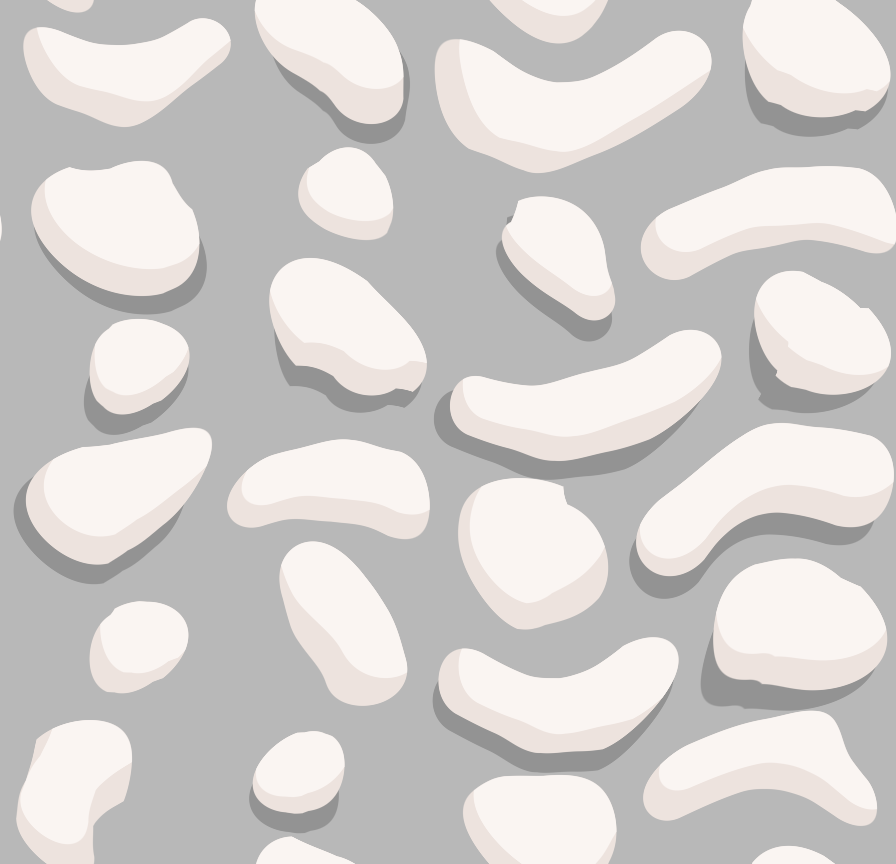
Reproduce this pattern procedurally as a Shadertoy shader.

```glsl
// Seamless scatter of smooth pale pebbles with flat shading and crisp shadows on grey.

const float TAU = 6.2831853;
const vec2 GRID = vec2(4.0, 6.0);      // even counts, so the layout wraps
const vec2 GAP = vec2(0.036, 0.024);   // free space between pebbles

const vec3 GROUND = vec3(0.72);
const vec3 SHADOW = vec3(0.575);
const vec3 SHADE = vec3(0.93, 0.89, 0.87);
const vec3 LIGHT = vec3(0.98, 0.96, 0.95);

// Four random values per cell, repeating with the grid
vec4 cellHash(vec2 cell, float seed) {
    float key = dot(mod(cell, GRID), vec2(127.1, 311.7)) + seed * 74.7;
    return fract(sin(key + vec4(0.0, 1.3, 2.9, 4.1)) * 43758.5);
}

// Left and bottom edge of a cell; alternating shifts give uneven boxes that never overlap
vec2 cellEdges(vec2 cell) {
    float side = 1.0 - 2.0 * mod(cell.x + cell.y, 2.0);
    vec2 random = cellHash(cell, 1.0).xy;
    return cell + side * random * random * vec2(0.24, -0.2);
}

// Distance to a segment whose radius changes from one end to the other
float taperedCapsule(vec2 p, vec2 a, vec2 b, float radiusA, float radiusB) {
    vec2 axis = b - a;
    float t = clamp(dot(p - a, axis) / (dot(axis, axis) + 1e-6), 0.0, 1.0);
    return length(p - a - t * axis) - mix(radiusA, radiusB, t);
}

float smoothUnion(float a, float b, float width) {
    float h = max(width - abs(a - b), 0.0) / width;
    return min(a, b) - 0.25 * width * h * h;
}

// Two joined capsules inside a box: ovals, beans, pears and rounded triangles
float pebble(vec2 p, vec2 halfSize, vec3 plump, vec3 lean) {
    if (halfSize.y > halfSize.x) {
        p = p.yx;
        halfSize = halfSize.yx;
    }
    float blend = 0.5 * halfSize.y;
    vec3 radius = halfSize.y * plump;
    vec3 height = (halfSize.y - radius) * lean;
    vec2 start = vec2(radius.x - halfSize.x, height.x);
    vec2 middle = vec2(0.2 * (lean.x - lean.z) * (halfSize.x - radius.y), height.y);
    vec2 finish = vec2(halfSize.x - radius.z, height.z);
    radius.y -= 0.25 * blend;
    float first = taperedCapsule(p, start, middle, radius.x, radius.y);
    float second = taperedCapsule(p, middle, finish, radius.y, radius.z);
    return smoothUnion(first, second, blend);
}

float coverage(float dist, float blur) {
    return 1.0 - smoothstep(-blur, blur, dist);
}

// Periodic waves stagger neighbouring rows and columns
vec2 warp(vec2 uv) {
    vec2 slow = sin(TAU * (uv.yx + vec2(0.15, 0.6)));
    vec2 stagger = sin(TAU * vec2(3.0, 2.0) * uv.yx);
    return uv + 0.02 * slow + vec2(0.022, 0.034) * stagger;
}

void mainImage(out vec4 fragColor, in vec2 fragCoord) {
    vec2 canvas = vec2(iResolution.x / iResolution.y, 1.0);
    vec2 cellSize = canvas / GRID;
    vec2 gridPos = warp(fragCoord / iResolution.xy) * GRID;
    vec2 home = floor(gridPos);
    float blur = 0.65 / iResolution.y;

    float shadow = 0.0, body = 0.0, lit = 0.0;
    for (int j = -1; j <= 1; j++) {
        for (int i = -1; i <= 1; i++) {
            vec2 cell = home + vec2(float(i), float(j));
            vec4 form = cellHash(cell, 2.0);
            vec4 tone = cellHash(cell, 3.0);
            vec4 slant = cellHash(cell, 4.0);

            // Box of this pebble; some are small and round
            vec2 lowEdge = cellEdges(cell);
            vec2 highEdge = vec2(cellEdges(cell + vec2(1.0, 0.0)).x,
                                 cellEdges(cell + vec2(0.0, 1.0)).y);
            vec2 halfSize = 0.5 * ((highEdge - lowEdge) * cellSize - GAP);
            vec2 p = (gridPos - 0.5 * (lowEdge + highEdge)) * cellSize;
            float small = step(tone.w, 0.24);
            float shortSide = min(halfSize.x, halfSize.y);
            halfSize = mix(halfSize, shortSide * vec2(0.95, 0.88), small);

            // Body shape
            vec3 plump = mix(vec3(mix(0.5, 0.85, small)), vec3(1.0), form.xyz);
            vec3 lean = clamp(6.0 * slant.xyz - 3.0, -1.0, 1.0);
            float inside = coverage(pebble(p, halfSize, plump, lean), blur);
            body = max(body, inside);

            // Lit top: the same shape raised, with a tilted crease
            float tilt = mix(-0.3, 0.5, tone.x);
            vec2 rise = halfSize * vec2(mix(0.02, 0.2, tone.y), 0.42);
            rise.y *= 1.0 + tilt * p.x / halfSize.x;
            float topFace = coverage(pebble(p - rise, halfSize, plump, lean), blur);
            lit = max(lit, min(topFace, inside));

            // Some pebbles throw a shadow downwards
            vec2 drop = vec2(mix(-0.016, 0.008, tone.z), -0.023);
            float dropShadow = coverage(pebble(p - drop, halfSize, plump, lean), blur);
            shadow = max(shadow, dropShadow * step(form.w, 0.48));
        }
    }

    vec3 color = mix(GROUND, SHADOW, shadow);
    color = mix(color, SHADE, body);
    color = mix(color, LIGHT, lit);
    fragColor = vec4(color, 1.0);
}
```
